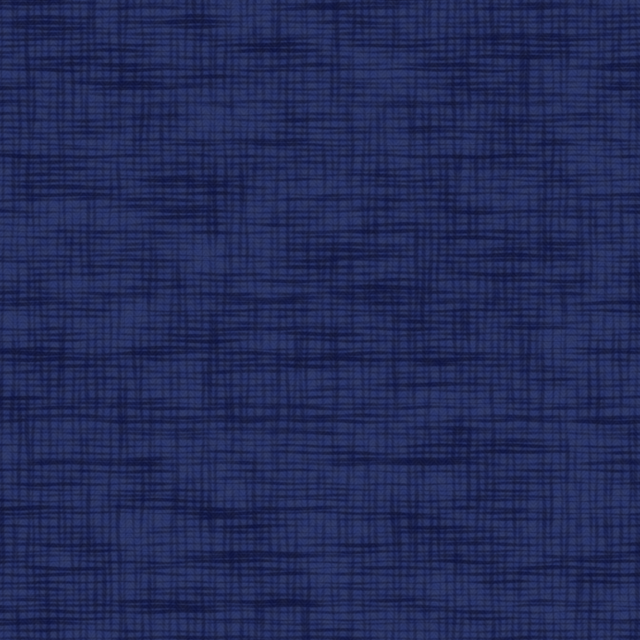
This texture is drawn by a WebGL 1 fragment shader. Its source:

```glsl
precision highp float;
// Navy crosshatched cloth: two crossing sets of wavering dark ink threads over
// a blue ground. Layered sines vary each thread along its length, stretched
// cellular noise adds dark streaks and pale worn spots, and a fine twill on top.
uniform vec2 u_resolution;

float hash(vec2 p) {
  vec3 q = fract(p.xyx * vec3(0.1031, 0.1030, 0.0973));
  q += dot(q, q.yzx + 33.33);
  return fract((q.x + q.y) * q.z);
}

// Cellular noise: soft blobs of random strength, one per cell, 0 to 1.
float blobs(vec2 p, float seed) {
  vec2 cell = floor(p);
  float best = 0.0;
  for (int j = -1; j <= 1; j++) {
    for (int i = -1; i <= 1; i++) {
      vec2 id = cell + vec2(float(i), float(j));
      vec2 centre = id + vec2(hash(id + seed), hash(id + seed + 37.0));
      float reach = 1.0 - smoothstep(0.0, 1.0, distance(p, centre));
      best = max(best, reach * hash(id + seed + 71.0));
    }
  }
  return best;
}

// Ink cover of threads running along p.x and stacked along p.y.
float threads(vec2 p, float count, float weight, float seed) {
  float y = p.y * count;
  float edge = 0.5 * count / u_resolution.y + 0.12;
  float clear = 1.0;
  for (int k = -1; k <= 1; k++) {
    float id = floor(y) + float(k);
    float a = hash(vec2(id, seed));
    float b = hash(vec2(id, seed + 9.0));
    float c = hash(vec2(id, seed + 21.0));
    float waver = 0.13 * sin(p.x * (9.0 + 14.0 * a) + 40.0 * b)
                + 0.07 * sin(p.x * (37.0 + 30.0 * b) + 40.0 * c);
    float centre = id + 0.5 + 0.4 * (a - 0.5) + waver;
    float swell = 0.5 * sin(p.x * (13.0 + 22.0 * b) + 50.0 * c)
                + 0.3 * sin(p.x * (47.0 + 40.0 * c) + 50.0 * a)
                + 0.2 * sin(p.x * (120.0 + 60.0 * a) + 50.0 * b);
    float halfWidth = 0.18 + 0.07 * swell + 0.1 * (c - 0.5) + 0.12 * weight;
    float ink = 0.66 + 0.28 * swell + 0.3 * (b - 0.5) + 0.3 * weight;
    float cover = 1.0 - smoothstep(halfWidth - edge, halfWidth + edge, abs(y - centre));
    clear *= 1.0 - cover * clamp(ink, 0.0, 1.0);
  }
  return 1.0 - clear;
}

void main() {
  vec2 uv = gl_FragCoord.xy / u_resolution;

  // Streaks along each direction, and worn spots where the ground shows.
  float rowStreak = blobs(uv * vec2(7.0, 48.0), 3.0);
  float columnStreak = blobs(uv * vec2(34.0, 6.0), 130.0);
  float worn = blobs(uv * vec2(13.0, 17.0), 260.0);

  float rows = threads(uv, 104.0, 1.5 * rowStreak - 0.6 * worn, 5.0);
  float columns = threads(uv.yx, 84.0, columnStreak - 0.6 * worn, 60.0);
  float ink = 1.0 - (1.0 - 0.78 * rows) * (1.0 - 0.58 * columns);
  ink += 0.14 * rowStreak + 0.08 * columnStreak - 0.12 * worn;

  // Zigzag twill, faded out where the canvas is too coarse to hold it.
  float zigzag = abs(fract(uv.x * 42.0) - 0.5) * 4.0;
  float twill = sin(6.2832 * (uv.y * 150.0 + zigzag));
  twill *= smoothstep(250.0, 600.0, u_resolution.y);
  float fleck = hash(floor(uv * 256.0)) - 0.5;

  vec3 ground = vec3(0.178, 0.222, 0.415);
  vec3 darkInk = vec3(0.072, 0.092, 0.245);
  vec3 color = mix(ground, darkInk, clamp(ink, 0.0, 1.0));
  color += vec3(0.010, 0.010, 0.012) * twill + 0.014 * fleck;

  // Slow drift between a greyer and a purer blue.
  float drift = sin(uv.x * 160.0 + 3.0 * sin(uv.y * 23.0))
              * sin(uv.y * 190.0 + 3.0 * sin(uv.x * 19.0));
  color += vec3(-0.009, -0.006, 0.014) * drift;
  gl_FragColor = vec4(color, 1.0);
}
```
